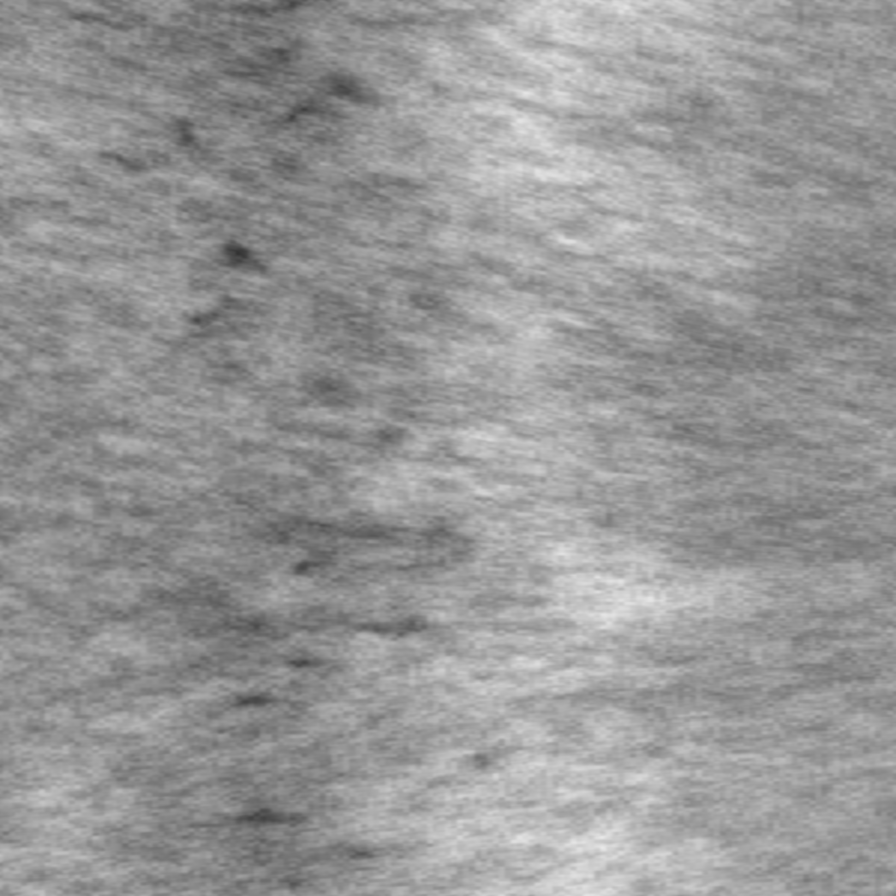
A Shadertoy shader for this texture:

```glsl
// A grey, wind-combed surface: a bright vertical ridge of light, fine slanted
// streaks and ragged dark blots. Stretched value noise makes the streaks and
// grain; a loop scatters soft ellipses, frayed by the same noise, as blots.

const int BLOT_COUNT = 30;
const float BASE_GREY = 0.575;

// Sine-free hash of a 2D cell, 0 to 1.
float hash(vec2 cell) {
    vec3 h = fract(cell.xyx * 0.1031);
    h += dot(h, h.yzx + 33.33);
    return fract((h.x + h.y) * h.z);
}

// Smooth value noise, -1 to 1.
float noise(vec2 p) {
    vec2 cell = floor(p);
    vec2 f = p - cell;
    f = f * f * f * (f * (f * 6.0 - 15.0) + 10.0);
    float low = mix(hash(cell), hash(cell + vec2(1, 0)), f.x);
    float high = mix(hash(cell + vec2(0, 1)), hash(cell + vec2(1, 1)), f.x);
    return mix(low, high, f.y) * 2.0 - 1.0;
}

// Three octaves of noise, each offset to hide the lattice.
float fbm(vec2 p, float gain) {
    float sum = 0.0;
    float amplitude = 1.0;
    for (int i = 0; i < 3; i++) {
        sum += amplitude * noise(p);
        p = p * 2.03 + vec2(17.3, 41.7);
        amplitude *= gain;
    }
    return sum;
}

// Bell curve around zero.
float bell(float d, float width) {
    return exp(-d * d / (width * width));
}

// Soft ellipse with a slanted long axis.
float softEllipse(vec2 d, vec2 radius, float slope) {
    d.y -= slope * d.x;
    d /= radius;
    return exp(-dot(d, d));
}

// Shear: streaks fall to the right above, rise gently below.
vec2 flow(vec2 p) {
    float slope = mix(-0.08, 0.2, smoothstep(0.1, 0.7, p.y));
    return vec2(p.x, p.y + slope * (p.x - 0.5));
}

// Bright ridge, with a shaded band to its left.
float ridgeLight(vec2 p, float mottle) {
    float centre = 0.59 + 0.07 * p.y * p.y + 0.02 * mottle;
    float ridge = bell(p.x - centre, 0.17) * (0.13 + 0.02 * mottle);
    float ends = bell(p.y - 0.98, 0.1) + bell(p.y - 0.03, 0.08);
    ridge += 0.07 * ends * bell(p.x - centre, 0.1);
    return ridge - 0.035 * bell(p.x - 0.27, 0.12);
}

// Scattered dark blots, gathered in the left-centre band.
float scatteredBlots(vec2 p, vec2 fray) {
    float shade = 0.0;
    for (int i = 0; i < BLOT_COUNT; i++) {
        float id = float(i);
        float spread = hash(vec2(id, 3.0)) + hash(vec2(id, 8.0)) - 1.0;
        vec2 centre = vec2(0.37 + 0.27 * spread,
                           (id + hash(vec2(id, 21.0))) / float(BLOT_COUNT));
        float size = hash(vec2(id, 35.0));
        vec2 radius = vec2(0.018 + 0.022 * size, 0.008 + 0.007 * hash(vec2(id, 47.0)));
        float slope = mix(-0.25, 0.3, hash(vec2(id, 59.0)));
        float depth = mix(0.07, 0.23, hash(vec2(id, 71.0)));
        vec2 d = p - centre + fray;
        shade = max(shade, depth * softEllipse(d, radius, slope));
        shade += 0.013 * softEllipse(d, radius * 3.0, slope);
    }
    return shade;
}

// Long lens of dark wisps below the middle.
float wispyLens(vec2 p, vec2 fray) {
    vec2 d = p - vec2(0.45, 0.39) + fray * 0.5;
    float bend = d.y - 1.2 * d.x * d.x;
    float wisps = smoothstep(-0.25, 0.55, noise(vec2(d.x * 9.0 + 4.0, bend * 75.0)));
    float body = softEllipse(vec2(d.x, bend), vec2(0.11, 0.024), 0.0);
    float tail = softEllipse(d + vec2(0.15, -0.03), vec2(0.14, 0.035), -0.15);
    return body * (0.05 + 0.19 * wisps) + 0.05 * tail;
}

void mainImage(out vec4 fragColor, in vec2 fragCoord) {
    vec2 p = fragCoord / iResolution.xy;
    vec2 q = flow(p);

    // Texture layers, from broad to fine.
    float mottle = fbm(q * vec2(4.0, 9.0) + 5.0, 0.6);
    float streaks = fbm(q * vec2(22.0, 70.0) + 90.0, 0.65);
    float grain = noise(p * vec2(150.0, 230.0) + 31.0);

    // Noise offsets that fray the blot edges.
    vec2 fray = vec2(0.016 * noise(q * vec2(26.0, 70.0) + 60.0),
                     0.008 * noise(q * vec2(32.0, 55.0) + 130.0));

    // Light, then texture that calms toward the right, then blots.
    float calm = mix(1.0, 0.72, smoothstep(0.65, 0.95, p.x));
    float grey = BASE_GREY + ridgeLight(p, mottle);
    grey += calm * (0.06 * mottle + 0.075 * streaks) + 0.045 * grain;
    grey -= scatteredBlots(p, fray) + wispyLens(p, fray);

    fragColor = vec4(vec3(clamp(grey, 0.0, 1.0)), 1.0);
}
```
